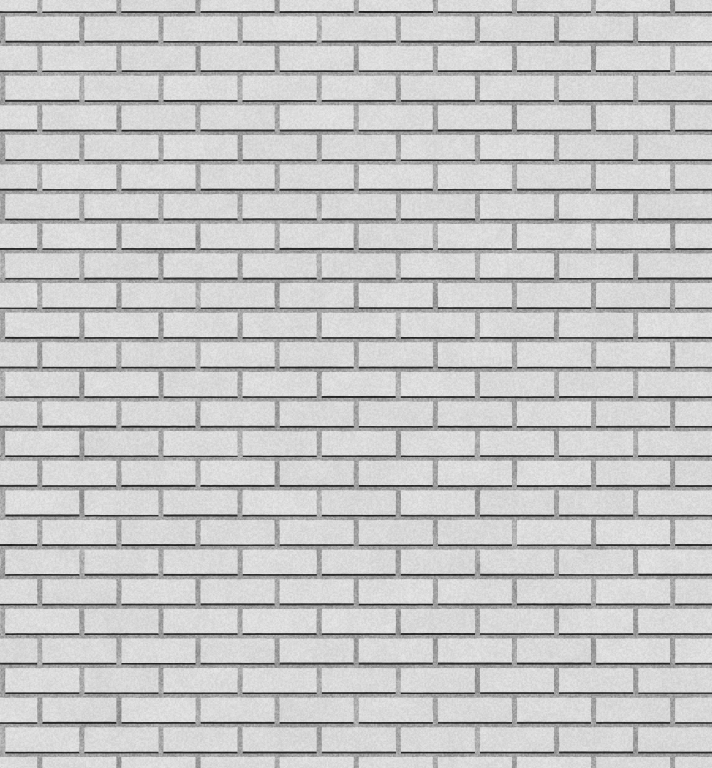
Write a Shadertoy shader that draws this texture.

```glsl
// Pale grey running-bond brick wall with gritty mortar and dark shadows under the bricks.

float hash(vec2 p) {
    vec3 q = fract(vec3(p.xyx) * 0.1031);
    q += dot(q, q.yzx + 33.33);
    return fract((q.x + q.y) * q.z);
}

float noise(vec2 p) {
    vec2 cell = floor(p), f = fract(p);
    f = f * f * (3.0 - 2.0 * f);
    return mix(mix(hash(cell), hash(cell + vec2(1, 0)), f.x),
               mix(hash(cell + vec2(0, 1)), hash(cell + vec2(1, 1)), f.x), f.y);
}

// Antialiased coverage of the interval from lo to hi
float band(float x, float lo, float hi, float soft) {
    return clamp((x - lo) / soft + 0.5, 0.0, 1.0) * clamp((hi - x) / soft + 0.5, 0.0, 1.0);
}

void mainImage(out vec4 fragColor, in vec2 fragCoord) {
    vec2 uv = fragCoord / iResolution.xy;
    vec2 repeats = vec2(9.0, 25.93);
    vec2 soft = repeats / iResolution.xy;

    // Brick grid, with rows counted from the top and every other one shifted
    vec2 grid = vec2(uv.x, 1.0 - uv.y) * repeats;
    grid.y -= 0.446;
    float row = floor(grid.y);
    grid.x -= mod(row, 2.0) < 0.5 ? 0.035 : 0.503;
    vec2 id = vec2(floor(grid.x), row);
    vec2 local = fract(grid);

    // Grain and soft stains
    vec2 wall = uv * vec2(474.0, 512.0);
    float grain = noise(wall * 0.95) - 0.5;
    float speck = hash(floor(wall * 1.2)) - 0.5;
    float stain = noise(wall * 0.09 + 40.0) - 0.5;
    vec2 wobble = (vec2(noise(wall * 0.25), noise(wall * 0.25 + 70.0)) - 0.5) * vec2(0.006, 0.016);

    // Mortar, with each upright joint in its own tone
    vec2 jointId = vec2(floor(grid.x + 0.5), row);
    float upright = band(local.y, 0.11, 1.0, soft.y);
    float tone = 0.63 + 0.09 * upright * (hash(jointId + 17.0) - 0.5);
    float shade = tone + 0.13 * grain + 0.06 * speck + 0.07 * stain;

    // Brick face
    vec2 edge = local + wobble;
    float across = band(edge.x, 0.032, 0.968, soft.x);
    float face = across * band(edge.y, 0.11, 0.96, soft.y);
    float brick = 0.855 + 0.018 * (hash(id + 5.0) - 0.5)
                + 0.05 * grain + 0.035 * speck + 0.02 * stain;
    shade = mix(shade, brick, face);

    // Shadow line along the lower edge of the brick
    float thickness = 0.062 + 0.016 * (hash(id + 31.0) - 0.5);
    float shadow = across * band(local.y + 0.3 * wobble.y, 0.993 - thickness, 0.993, soft.y);
    shade = mix(shade, 0.14 + 0.07 * hash(id + 53.0) + 0.05 * grain, shadow);

    fragColor = vec4(vec3(clamp(shade, 0.0, 1.0)), 1.0);
}
```
